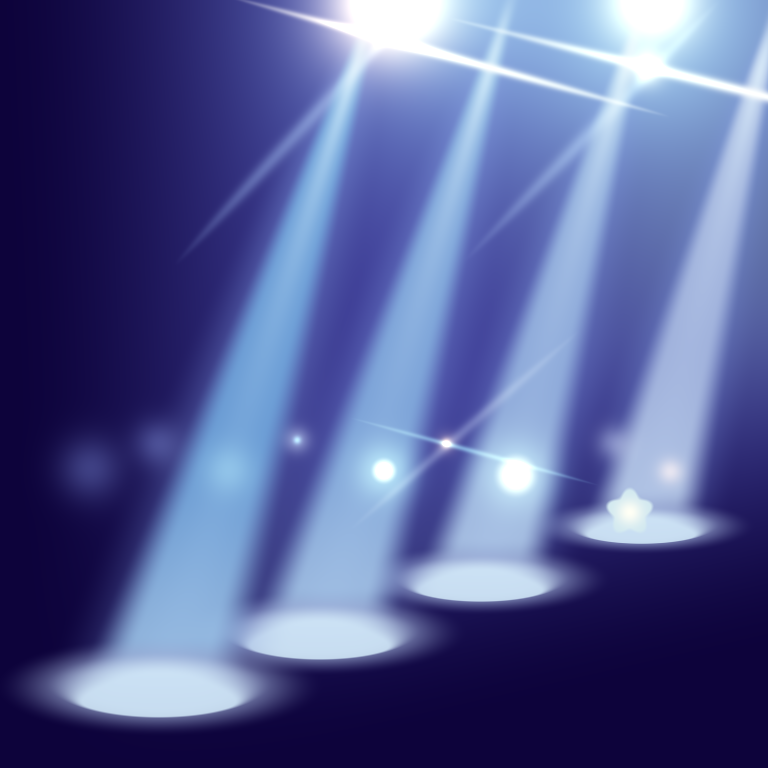
Write a three.js fragment shader that draws this background.

```glsl
// Four slanted stage spotlights with floor pools, lens flares, glowing orbs and a small star.
varying vec2 vUv;

const vec3 NAVY = vec3(0.05, 0.01, 0.23);
const vec3 INDIGO = vec3(0.25, 0.25, 0.60);
const vec3 SLATE = vec3(0.36, 0.42, 0.63);
const vec3 SKY = vec3(0.54, 0.69, 0.91);
const vec3 BEAM_NEAR = vec3(0.43, 0.65, 0.86);
const vec3 BEAM_FAR = vec3(0.66, 0.73, 0.88);
const vec3 HALO_BLUE = vec3(0.46, 0.55, 0.83);
const vec3 POOL = vec3(0.83, 0.92, 0.98);
const vec3 CYAN = vec3(0.48, 0.82, 1.0);
const vec3 WARM = vec3(1.0, 0.84, 0.72);

const int BEAMS = 4;
const vec2 APEX_START = vec2(0.479, 0.965);
const vec2 APEX_STEP = vec2(0.1745, -0.003);
const vec2 FOOT_START = vec2(0.207, 0.106);
const vec2 FOOT_STEP = vec2(0.2095, 0.0695);
const vec2 POOL_RADIUS = vec2(0.135, 0.041);
const vec2 POOL_SHRINK = vec2(0.014, 0.006);
const vec2 STAR_CENTER = vec2(0.820, 0.333);
const float STAR_RADIUS = 0.0265;
const float EDGE = 0.003;

vec3 screen(vec3 base, vec3 light) {
  return 1.0 - (1.0 - base) * (1.0 - clamp(light, 0.0, 1.0));
}

float glow(vec2 p, vec2 center, float radius) {
  vec2 d = (p - center) / radius;
  return exp(-dot(d, d));
}

// Thin ray that tapers towards both ends
float streak(vec2 p, vec2 a, vec2 b, float width) {
  vec2 ab = b - a;
  float t = clamp(dot(p - a, ab) / dot(ab, ab), 0.0, 1.0);
  float taper = 4.0 * t * (1.0 - t);
  float d = length(p - a - ab * t) / (width * (0.25 + 0.75 * taper));
  return exp(-d * d) * taper;
}

// Bright core inside a soft halo
vec3 orb(vec2 p, vec2 center, float core, float halo, vec3 tint) {
  float d = length(p - center);
  return tint * glow(p, center, halo) + smoothstep(core * 1.6, core * 0.4, d);
}

vec3 backdrop(vec2 p) {
  float room = smoothstep(0.02, 0.55, p.x + 0.04 * p.y);
  float aboveFloor = smoothstep(-0.12, 0.36, p.y - 0.03 - 0.23 * p.x);
  vec3 wall = mix(INDIGO, SLATE, smoothstep(0.55, 1.0, p.x) * smoothstep(0.3, 0.75, p.y));
  vec3 color = mix(NAVY, wall, room * aboveFloor);
  color = mix(color, SKY, 0.8 * glow(p, vec2(0.85, 1.02), 0.27));
  return mix(color, SKY, 0.6 * glow(p, vec2(0.57, 0.98), 0.20));
}

vec3 addBeam(vec3 color, vec2 p, float i) {
  vec2 apex = APEX_START + APEX_STEP * i;
  vec2 foot = FOOT_START + FOOT_STEP * i;
  vec2 radius = POOL_RADIUS - POOL_SHRINK * i;
  float t = (apex.y - p.y) / (apex.y - foot.y);
  float along = clamp(t, 0.0, 1.0);
  float x = abs(p.x - mix(apex.x, foot.x, t));
  vec3 tint = mix(BEAM_NEAR, BEAM_FAR, i / 3.0);

  // Light cone
  float inside = smoothstep(1.05, 0.92, t) * smoothstep(-0.10, 0.10, t);
  float haloWidth = radius.x * pow(along, 0.6) + 0.012;
  float coreWidth = radius.x * 0.74 * along + 0.008;
  float halo = 1.0 - smoothstep(0.0, 1.1, x / haloWidth);
  float core = 1.0 - smoothstep(0.45 * coreWidth, coreWidth + 0.006, x);
  color = mix(color, HALO_BLUE, 0.65 * halo * inside);
  vec3 coreColor = mix(tint, POOL, 0.5 * smoothstep(0.6, 1.0, along));
  color = mix(color, coreColor, 0.85 * core * inside);
  float ray = exp(-pow(x / (0.008 + 0.035 * along), 2.0)) * exp(-4.0 * along);
  color = screen(color, vec3(0.72, 0.88, 1.0) * ray * inside);

  // Floor pool: crisp front rim, soft back rim
  vec2 q = (p - foot) / radius;
  float d = length(q);
  color = mix(color, BEAM_FAR, 0.75 * (1.0 - smoothstep(0.65, 1.6, d)));
  float blur = mix(0.06, 0.6, smoothstep(-0.7, 0.3, q.y));
  return mix(color, POOL, 0.85 * (1.0 - smoothstep(1.0 - blur, 1.0 + 0.2 * blur, d)));
}

vec3 addLamps(vec3 color, vec2 p) {
  vec3 light = vec3(1.2) * glow(p, vec2(0.515, 1.0), 0.068);
  light += vec3(1.2) * glow(p, vec2(0.85, 1.0), 0.056);
  light += vec3(0.9, 0.75, 0.85) * 0.6 * glow(p, vec2(0.49, 0.99), 0.085);
  light += CYAN * 0.5 * glow(p, vec2(0.60, 1.01), 0.10);
  light += CYAN * 0.65 * glow(p, vec2(0.84, 0.98), 0.13);
  light += vec3(0.9) * glow(p, vec2(0.842, 0.912), 0.022);
  light += streak(p, vec2(0.293, 1.006), vec2(0.872, 0.848), 0.006);
  light += streak(p, vec2(0.586, 0.976), vec2(1.29, 0.802), 0.007);
  light += SKY * 0.45 * streak(p, vec2(0.560, 1.013), vec2(0.228, 0.655), 0.010);
  light += SKY * 0.45 * streak(p, vec2(0.938, 1.000), vec2(0.605, 0.660), 0.010);
  return screen(color, light);
}

vec3 addOrbs(vec3 color, vec2 p) {
  vec3 light = HALO_BLUE * (0.4 * glow(p, vec2(0.117, 0.390), 0.040) + 0.4 * glow(p, vec2(0.204, 0.423), 0.030));
  light += CYAN * 0.4 * glow(p, vec2(0.298, 0.388), 0.032);
  light += BEAM_FAR * 0.6 * glow(p, vec2(0.387, 0.427), 0.016);
  light += CYAN * 0.6 * glow(p, vec2(0.387, 0.427), 0.005);
  light += orb(p, vec2(0.500, 0.387), 0.012, 0.034, CYAN * 0.9);
  light += orb(p, vec2(0.672, 0.381), 0.020, 0.042, CYAN * 0.9);
  light += BEAM_FAR * 0.5 * glow(p, vec2(0.800, 0.423), 0.022);
  light += WARM * 0.7 * glow(p, vec2(0.873, 0.386), 0.016);
  light += CYAN * 0.6 * streak(p, vec2(0.456, 0.456), vec2(0.780, 0.368), 0.0035);
  light += BEAM_FAR * 0.35 * streak(p, vec2(0.456, 0.310), vec2(0.755, 0.570), 0.007);
  light += WARM * (0.8 * glow(p, vec2(0.581, 0.423), 0.006) + 0.3 * glow(p, vec2(0.581, 0.423), 0.014));
  return screen(color, light);
}

vec3 addStar(vec3 color, vec2 p) {
  vec2 q = p - STAR_CENTER;
  float rim = STAR_RADIUS * (1.0 + 0.16 * cos(5.0 * atan(q.x, q.y)));
  float mask = smoothstep(EDGE, -EDGE, length(q) - rim);
  vec3 fill = mix(vec3(0.82, 0.91, 0.94), vec3(1.0, 1.0, 0.96), glow(q, vec2(0.0), 0.016));
  return mix(color, fill, mask);
}

void main() {
  vec3 color = backdrop(vUv);
  for (int i = BEAMS - 1; i >= 0; i--) color = addBeam(color, vUv, float(i));
  color = addLamps(color, vUv);
  color = addOrbs(color, vUv);
  gl_FragColor = vec4(addStar(color, vUv), 1.0);
}
```
